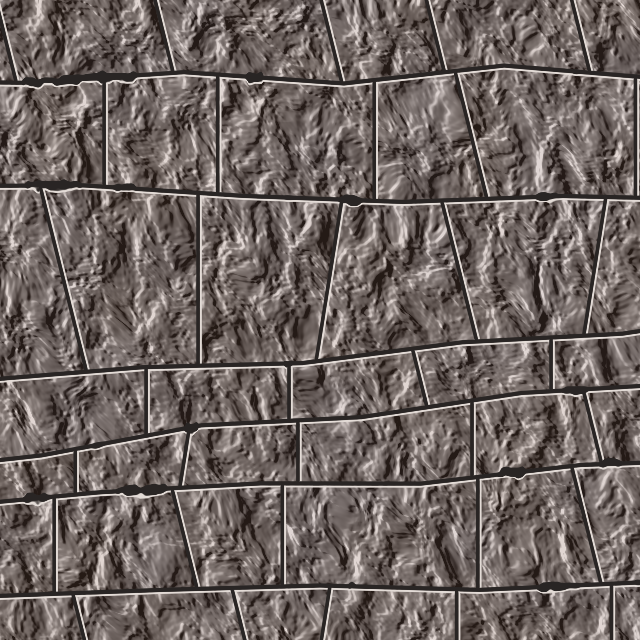
Reproduce this texture procedurally as a WebGL 2 fragment shader.

```glsl
#version 300 es
precision highp float;
// Rough-hewn stone wall: uneven courses, leaning joints, embossed grain.
uniform vec2 u_resolution;
out vec4 fragColor;

float hash(vec2 p) {
    return fract(sin(dot(p, vec2(127.1, 311.7))) * 43758.5453);
}

float noise(vec2 p) {
    vec2 i = floor(p), f = fract(p);
    f = f * f * (3.0 - 2.0 * f);
    return mix(mix(hash(i), hash(i + vec2(1, 0)), f.x),
               mix(hash(i + vec2(0, 1)), hash(i + vec2(1, 1)), f.x), f.y);
}

// Height of the chipped surface, with grain running steeply down to the right
float relief(vec2 p) {
    vec2 q = vec2(p.x + 0.28 * p.y, 0.62 * p.y - 0.1 * p.x) * 34.0;
    q += 0.8 * vec2(noise(q * 0.7 + 9.0), noise(q * 0.7 + 31.0));
    float height = 0.0, amplitude = 0.5;
    for (int i = 0; i < 4; i++) {
        height += amplitude * noise(q);
        q = q * vec2(1.95, 2.15) + 17.3;
        amplitude *= 0.52;
    }
    // Two terraces leave flat facets between crisp broken edges
    return height + 0.1 * smoothstep(0.36, 0.43, height)
                  + 0.1 * smoothstep(0.53, 0.6, height);
}

// Bed joints: height at the left side and rise across the canvas
const vec2 beds[6] = vec2[6](vec2(0.085, 0.005), vec2(0.22, 0.05), vec2(0.29, 0.1),
                             vec2(0.40, 0.09), vec2(0.70, 0.0), vec2(0.885, 0.0));

float bedHeight(int k, float x) {
    float u = x * 4.0 + float(k) * 0.37;
    float bend = mix(hash(vec2(floor(u), k)), hash(vec2(floor(u) + 1.0, k)), fract(u));
    return beds[k].x + beds[k].y * x + 0.032 * (bend - 0.5);
}

// Groove cross-section: x is the dark gap, y the bright rim on its lit side
vec2 groove(float s, float halfWidth, float aa) {
    float gap = 1.0 - smoothstep(halfWidth - aa, halfWidth + aa, abs(s));
    float rim = 1.0 - smoothstep(0.0016 - aa, 0.0016 + aa, abs(s - halfWidth - 0.0015));
    return vec2(gap, rim);
}

void main() {
    vec2 p = gl_FragCoord.xy / u_resolution;
    float aa = 0.6 / min(u_resolution.x, u_resolution.y);

    // Bed joints, in a few short places crumbled into ragged gaps
    vec2 joint = vec2(0.0);
    int course = 0;
    for (int k = 0; k < 6; k++) {
        float s = bedHeight(k, p.x) - p.y;
        if (s < 0.0) course = k + 1;
        float crumble = smoothstep(0.82, 0.9, noise(vec2(p.x * 20.0, float(k) * 7.0 + 3.0)));
        s += crumble * 0.009 * (noise(p * 100.0) - 0.45);
        joint = max(joint, groove(s, 0.0033 + 0.0035 * crumble, aa));
    }

    // Head joints, upright or leaning, jittered along each course
    float row = float(course);
    float shift = hash(vec2(row, 5.0));
    float cell = floor(p.x * 4.8 + shift);
    for (int i = -1; i <= 1; i++) {
        vec2 id = vec2(cell + float(i), row + 20.0);
        float pick = hash(id + 40.0);
        float lean = pick < 0.4 ? 0.0 : (pick < 0.78 ? -0.25 : 0.16);
        float x = (id.x + 0.5 + 0.5 * (hash(id) - 0.5) - shift) / 4.8;
        float s = p.x - x - lean * (p.y - (row + 0.5) / 7.0);
        joint = max(joint, groove(s / sqrt(1.0 + lean * lean), 0.0028, aa));
    }

    // Emboss lit from the upper left; gentle slopes stay flat
    vec2 light = vec2(-0.0022, 0.0011);
    vec2 q = p + row * 3.1;
    float slope = relief(q - light) - relief(q + light);
    slope *= 0.55 + 0.45 * smoothstep(0.0, 0.07, abs(slope));

    // Angular patches of lighter and darker stone
    vec2 r = q + 0.012 * vec2(noise(q * 60.0), noise(q * 60.0 + 50.0));
    float patches = smoothstep(0.4, 0.6, noise(r * vec2(42.0, 30.0))) - 0.5;
    float tone = 0.4 + 1.9 * slope + 0.07 * patches;
    tone = clamp(tone, 0.1, 0.84);
    vec3 color = tone + vec3(0.042, 0.0, -0.016);
    color += 0.012 * vec3(-0.5, 0.0, 1.0) * (noise(q * 12.0) - 0.3);

    color = mix(color, vec3(0.89, 0.86, 0.84), joint.y);
    color = mix(color, vec3(0.16, 0.145, 0.14), joint.x);
    fragColor = vec4(color, 1.0);
}
```
